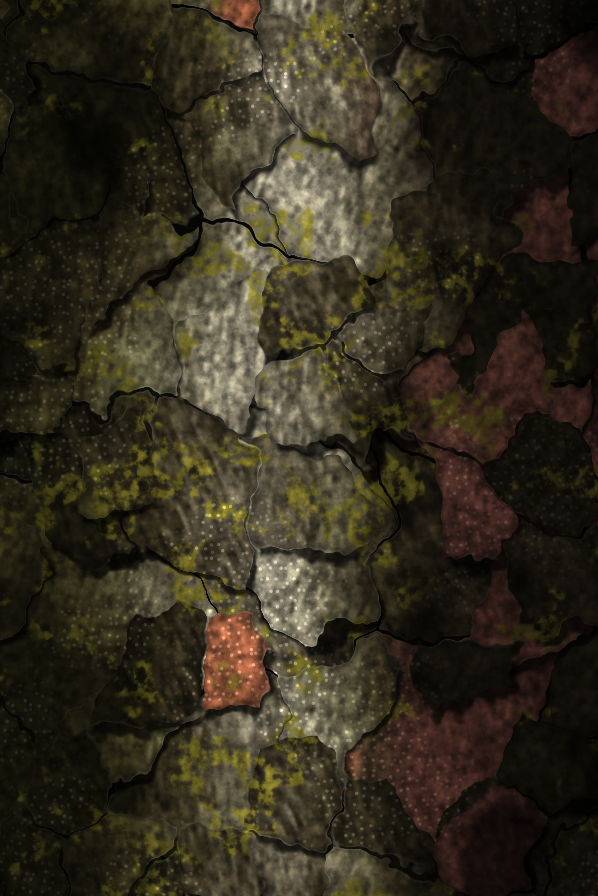
Reproduce this texture procedurally as a Shadertoy shader.

```glsl
// Flaking tree bark: dark overlapping plates with a paler, mossy strip down the middle.

const vec3 DARK   = vec3(0.075, 0.068, 0.040);
const vec3 BROWN  = vec3(0.21, 0.18, 0.12);
const vec3 GREY   = vec3(0.36, 0.33, 0.26);
const vec3 PALE   = vec3(0.57, 0.54, 0.46);
const vec3 MOSS   = vec3(0.44, 0.41, 0.12);
const vec3 RUST   = vec3(0.53, 0.31, 0.21);
const vec3 MAROON = vec3(0.27, 0.15, 0.13);
const vec3 CRACK  = vec3(0.025, 0.022, 0.018);

const int   LAYERS       = 4;
const float PLATE_SCALE  = 4.6;    // plates per canvas height in the lowest layer
const float LAYER_GROWTH = 1.28;   // each higher layer has smaller plates
const float COVERAGE     = 0.42;   // share of cells filled in the upper layers
const float STRIP_WIDTH  = 0.145;
const float GAP          = 0.0025;
const vec2  SHADOW_SHIFT = vec2(-0.004, 0.013);

vec2 hash2(vec2 p) {
    p = vec2(dot(p, vec2(127.1, 311.7)), dot(p, vec2(269.5, 183.3)));
    return fract(sin(p) * 43758.5453);
}

float noise(vec2 p) {
    vec2 i = floor(p), f = fract(p);
    f = f * f * (3.0 - 2.0 * f);
    vec2 e = vec2(0.0, 1.0);
    return mix(mix(hash2(i).x, hash2(i + e.yx).x, f.x),
               mix(hash2(i + e.xy).x, hash2(i + e.yy).x, f.x), f.y);
}

float fbm(vec2 p) {
    float sum = 0.0, amp = 0.53;
    for (int i = 0; i < 4; i++) {
        sum += amp * noise(p);
        p = mat2(1.6, 1.2, -1.2, 1.6) * p + 7.3;
        amp *= 0.5;
    }
    return sum;
}

// Cellular noise: x = gap between nearest two points, y = nearest distance, zw = cell id.
vec4 cells(vec2 p) {
    vec2 base = floor(p), id = vec2(0.0);
    float near = 9.0, next = 9.0;
    for (int y = -1; y <= 1; y++)
    for (int x = -1; x <= 1; x++) {
        vec2 c = base + vec2(x, y);
        float d = length(c + 0.1 + 0.8 * hash2(c) - p);
        if (d < near) { next = near; near = d; id = c; }
        else next = min(next, d);
    }
    return vec4(next - near, near, hash2(id + 41.7));
}

// Bends plate outlines: broad layered sines plus a ragged edge.
vec2 warp(vec2 p) {
    vec2 w = sin(p.yx * 13.0 + vec2(0.7, 2.1)) + 0.5 * sin(p.yx * 29.0 + p * 11.0);
    vec2 ragged = vec2(fbm(p * 19.0), fbm(p * 19.0 + 31.0)) - 0.5;
    return p + 0.016 * w + 0.06 * ragged;
}

// Strength of the pale strip, 0 to 1.
float stripLight(vec2 p) {
    float center = 0.275 + 0.045 * p.y + 0.02 * sin(p.y * 8.0 + 1.0);
    float width = STRIP_WIDTH * (0.85 + 0.35 * exp(-pow((p.y - 0.55) / 0.18, 2.0)));
    float d = (p.x - center) / width;
    return exp(-d * d);
}

vec3 plateColor(vec2 p, vec2 id, float light) {
    float blotch = fbm(p * 15.0 + id * 9.0);
    float angle = (id.x - 0.5) * 0.9;
    vec2 q = mat2(cos(angle), sin(angle), -sin(angle), cos(angle)) * p;
    float fiber = noise(q * vec2(190.0, 60.0));
    float grain = fbm(p * 120.0);

    // Tone ramp
    float t = light * (0.38 + 0.62 * id.x) + 0.2 * id.y * id.y + (blotch - 0.5) * 0.42;
    t += (fiber - 0.5) * 0.22 * light;
    vec3 c = mix(DARK, BROWN, smoothstep(0.06, 0.36, t));
    c = mix(c, GREY, smoothstep(0.34, 0.60, t));
    c = mix(c, PALE, smoothstep(0.62, 0.92, t));

    // Plate tints: olive film on the left, maroon on the right, rust in the strip
    float right = smoothstep(0.36, 0.48, p.x);
    c *= mix(vec3(1.0), vec3(0.95, 1.05, 0.72), (1.0 - light) * (1.0 - right) * blotch);
    c = mix(c, MAROON * (0.6 + 0.8 * blotch), step(0.74, id.y) * right * 0.8);
    c = mix(c, RUST * (0.55 + 0.9 * blotch), step(0.87, id.y) * smoothstep(0.4, 0.65, light));

    // Moss patches and pale lichen specks
    float band = exp(-pow((p.y - 0.52) / 0.2, 2.0));
    float moss = smoothstep(0.56, 0.66, fbm(p * 24.0 + 5.0) + 0.10 * band - 0.12 * (1.0 - light));
    c = mix(c, MOSS * (0.45 + 0.55 * light), moss * smoothstep(0.35, 0.6, grain) * 0.85);
    float speck = smoothstep(0.24, 0.12, cells(p * 95.0).y) * smoothstep(0.5, 0.68, fbm(p * 10.0 + 60.0));
    c += speck * 0.16 * (0.4 + light);
    return c * (0.42 + 1.16 * grain) * (0.82 + 0.36 * fiber);
}

void mainImage(out vec4 fragColor, in vec2 fragCoord) {
    vec2 p = fragCoord / iResolution.y;
    float soft = max(0.0025, 1.5 / iResolution.y);
    float light = stripLight(p + 0.05 * (fbm(p * 9.0) - 0.5));
    vec2 bent = warp(p);
    vec3 col = CRACK;
    float scale = PLATE_SCALE;

    // Stack plates from the lowest layer up; each casts a shadow downwards
    for (int i = 0; i < LAYERS; i++) {
        vec2 offset = vec2(17.3, 9.1) * float(i);
        vec2 stretch = scale * vec2(1.08, 0.95);
        float filled = i == 0 ? 1.0 : COVERAGE;
        vec4 plate = cells(bent * stretch + offset);
        vec4 caster = cells((bent + SHADOW_SHIFT) * stretch + offset);
        float edge = plate.x / scale - GAP;
        float shadow = step(caster.z, filled) * smoothstep(0.0, 0.014, caster.x / scale);
        if (i > 0) col *= 1.0 - 0.72 * shadow;

        // Recycle the fill hash so that tone stays spread over 0 to 1
        vec2 id = vec2(plate.z / filled, plate.w);
        vec3 c = plateColor(p, id, light);
        float rim = smoothstep(0.007, 0.0, edge) * smoothstep(0.4, 0.65, fbm(p * 13.0 + 80.0));
        c = c * (0.72 + 0.28 * smoothstep(0.0, 0.02, edge)) + rim * (0.05 + 0.12 * light);
        col = mix(col, c, step(plate.z, filled) * smoothstep(0.0, soft, edge));
        scale *= LAYER_GROWTH;
    }

    // Deep hollows and darker right side
    float hollow = smoothstep(0.56, 0.72, fbm(p * vec2(9.0, 6.0) + 22.0)) * (1.0 - light);
    col *= 1.0 - 0.7 * hollow;
    col *= 1.0 - 0.22 * smoothstep(0.42, 0.66, p.x);
    fragColor = vec4(clamp(col, 0.0, 1.0), 1.0);
}
```
